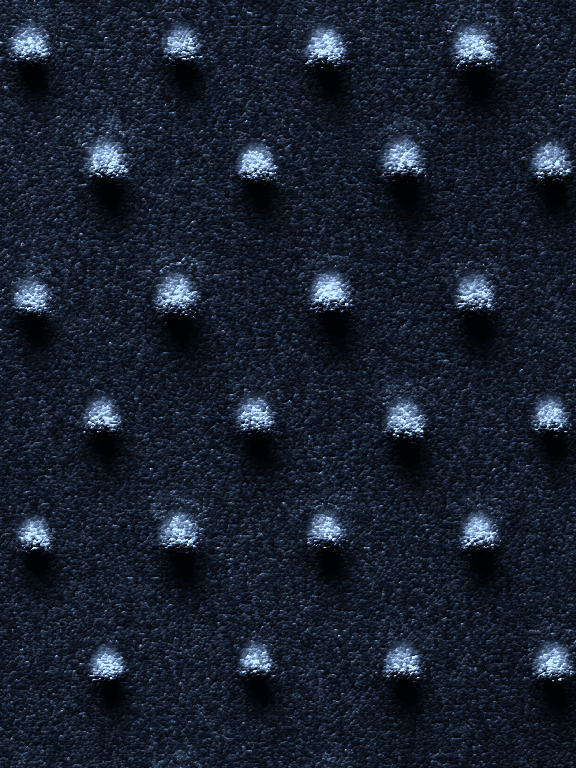
Give the GLSL for this pattern, as a Shadertoy shader.

```glsl
const vec2  PITCH = vec2(0.193, 0.1609);    // bump spacing, in canvas heights
const vec2  FIRST = vec2(0.041, 0.943);     // centre of the upper left bump
const float ROW_LIFT = 0.012;               // every third row sits higher
const float BUMP_RADIUS = 0.0280;
const float JITTER = 0.005;
const float GROUND_TONE = 0.104;
const float CAP_TONE = 0.66;
const float SHADOW_DEPTH = 0.95;
const float COARSE_GRAIN = 205.0;           // grain cells per canvas height
const float FINE_GRAIN = 330.0;
const float GRAIN_CONTRAST = 0.60;
const float CAP_CONTRAST = 0.28;
const vec2  LIGHT = vec2(-0.25, 0.97);
const vec3  TINT = vec3(0.85, 1.0, 1.20);
const vec3  TINT_CURVE = vec3(1.08, 1.0, 0.90);

vec2 hash2(vec2 p) {
    vec3 q = fract(p.xyx * vec3(0.1031, 0.1030, 0.0973));
    q += dot(q, q.yzx + 33.33);
    return fract((q.xx + q.yz) * q.zy);
}

// Smooth cellular noise: pebbles lit from one side, each with its own tone
float pebbles(vec2 p) {
    vec2 cell = floor(p);
    float sum = 0.0, total = 0.0;
    for (int y = -1; y <= 1; y++)
    for (int x = -1; x <= 1; x++) {
        vec2 id = cell + vec2(x, y);
        vec2 offset = p - id - hash2(id);
        float weight = exp(-8.0 * dot(offset, offset));
        float tone = hash2(id + 71.7).x - 0.5;
        sum += weight * (2.0 * dot(offset, LIGHT) + 1.7 * tone);
        total += weight;
    }
    return sum / max(total, 1e-5);
}

// Returns cap light, cast shadow and the faint rim above one bump
vec3 bump(vec2 q, vec2 variation) {
    float d = length((q + vec2(0.0, 0.40)) * vec2(1.0, 0.76));
    float base = smoothstep(-0.95, -0.30, q.y + 0.15 * q.x * q.x);
    float cap = smoothstep(1.15, 0.30, d) * base;

    vec2 s = q - vec2(0.12, -1.35);
    s.x += 0.18 * s.y;
    float reach = s.y < 0.0 ? 3.4 : 0.60;
    float shadow = exp(-s.x * s.x / 1.05 - s.y * s.y / reach);

    float ring = (d - 1.35) * 3.5;
    float rim = exp(-ring * ring) * smoothstep(0.1, 0.9, q.y) * variation.x;
    return vec3(cap * mix(0.86, 1.12, variation.y), min(1.15 * shadow, 1.0), rim);
}

// Staggered rows of bumps, each a little off its place and size
vec3 bumpField(vec2 p, float grain) {
    vec3 field = vec3(0.0);
    float nearRow = round((p.y - FIRST.y) / PITCH.y);
    for (int j = -1; j <= 1; j++) {
        float row = nearRow + float(j);
        float startX = FIRST.x + 0.5 * PITCH.x * mod(row, 2.0);
        float lift = ROW_LIFT * step(1.5, mod(row, 3.0));
        float nearColumn = round((p.x - startX) / PITCH.x);
        for (int i = -1; i <= 1; i++) {
            vec2 id = vec2(nearColumn + float(i), row);
            vec2 centre = vec2(startX, FIRST.y + lift) + id * PITCH;
            centre += JITTER * (2.0 * hash2(id + 13.1) - 1.0);
            vec2 variation = hash2(id + 47.3);
            float radius = BUMP_RADIUS * mix(0.90, 1.06, variation.x);
            radius *= mix(0.95, 1.07, centre.y);
            vec2 q = (p - centre) / radius + 0.10 * grain * LIGHT;
            field = max(field, bump(q, variation));
        }
    }
    return field;
}

// Slow unevenness of the light over the sheet
float unevenness(vec2 p) {
    float waves = sin(5.1 * p.x + 2.3 * p.y) + sin(7.7 * p.y - 3.9 * p.x + 1.4);
    return 0.87 + 0.07 * waves + 0.18 * p.y;
}

void mainImage(out vec4 fragColor, in vec2 fragCoord) {
    vec2 p = fragCoord / iResolution.y;
    float grain = pebbles(p * COARSE_GRAIN)
                + 0.9 * pebbles(p * FINE_GRAIN + 19.0);
    vec3 field = bumpField(p, grain);

    // Ground, darkened by the shadows and lifted at the rims
    float ground = GROUND_TONE * unevenness(p) * (1.0 + 0.7 * field.z);
    ground *= (1.0 - SHADOW_DEPTH * field.y) * exp(GRAIN_CONTRAST * grain);

    // Lit caps: strong grain at the fringe, softer where the light is full
    float contrast = mix(GRAIN_CONTRAST, CAP_CONTRAST, field.x);
    float lit = CAP_TONE * field.x * exp(contrast * grain);
    float tone = clamp(ground + lit, 0.006, 0.95);

    fragColor = vec4(min(TINT * pow(vec3(tone), TINT_CURVE), 1.0), 1.0);
}
```
